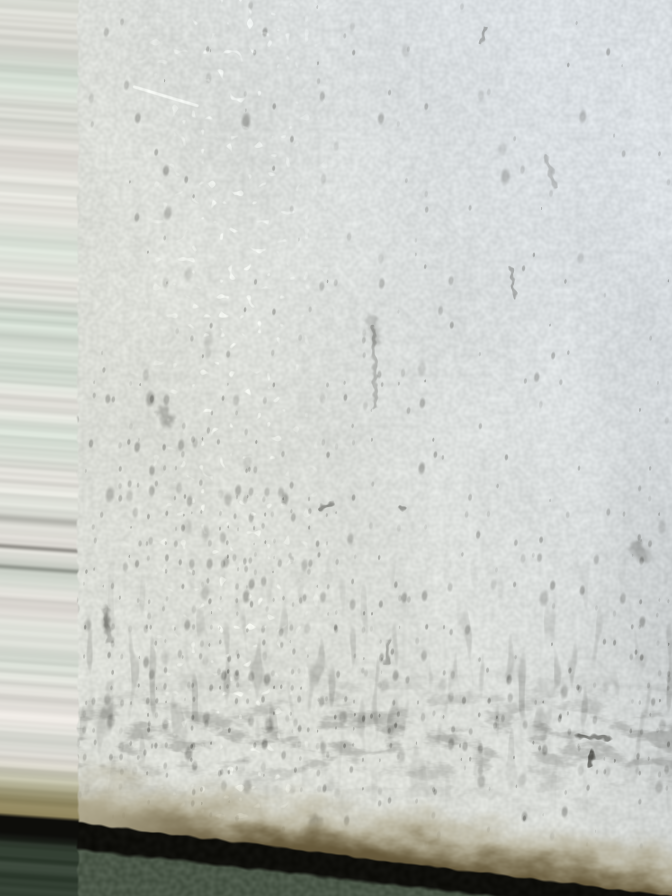
Reproduce this texture procedurally as a Shadertoy shader.

```glsl
// A pale weathered wall with specks, drips and a tan stain above a dark sloping gap.
// A narrow strip of smeared horizontal rows runs down its left side.
// Gradient noise gives the mottling, hashed cells the specks, capsules the marks.

const float STRIP_EDGE = 0.087;

float hash(vec2 p) {
    vec3 h = fract(vec3(p.xyx) * 0.1031);
    h += dot(h, h.yzx + 33.33);
    return fract((h.x + h.y) * h.z);
}

vec2 gradientAt(vec2 cell) {
    float angle = 6.2832 * hash(cell);
    return vec2(cos(angle), sin(angle));
}

float gradientNoise(vec2 p) {
    vec2 i = floor(p), f = fract(p);
    vec2 w = f * f * f * (f * (f * 6.0 - 15.0) + 10.0);
    vec2 e = vec2(0.0, 1.0);
    float a = dot(gradientAt(i), f);
    float b = dot(gradientAt(i + e.yx), f - e.yx);
    float c = dot(gradientAt(i + e.xy), f - e.xy);
    float d = dot(gradientAt(i + e.yy), f - e.yy);
    return 1.4 * mix(mix(a, b, w.x), mix(c, d, w.x), w.y);
}

float fbm(vec2 p) {
    float sum = 0.0, gain = 0.5;
    for (int i = 0; i < 4; i++) {
        sum += gain * gradientNoise(p);
        p = p * 2.03 + 17.1;
        gain *= 0.5;
    }
    return sum;
}

float bump(float x, float center, float width) {
    float t = (x - center) / width;
    return exp(-t * t);
}

// Soft capsule from a to b.
float smudge(vec2 p, vec2 a, vec2 b, float radius) {
    vec2 ab = b - a;
    float t = clamp(dot(p - a, ab) / dot(ab, ab), 0.0, 1.0);
    return 1.0 - smoothstep(radius * 0.3, radius * 1.3, length(p - a - ab * t));
}

// One upright speck per hashed cell, where the dirt is thick enough.
float specks(vec2 p, vec2 cells, float seed) {
    vec2 id = floor(p * cells), f = fract(p * cells);
    vec2 home = (id + 0.5) / cells;
    float dirt = 0.03 + 0.36 * bump(home.x, 0.24, 0.17) * bump(home.y, 0.38, 0.16)
               + 0.22 * bump(home.y, 0.2, 0.08) + 0.12 * bump(home.x, 0.72, 0.1) * bump(home.y, 0.38, 0.1);
    float pick = hash(id + seed);
    vec2 center = 0.35 + 0.3 * vec2(hash(id + seed + 3.7), hash(id + seed + 8.3));
    vec2 radius = vec2(0.1, 0.12) + 0.17 * hash(id + seed + 5.1);
    vec2 d = f - center;
    d.x += 0.25 * d.y * (pick - 0.5);
    float shape = 1.0 - smoothstep(0.4, 1.2, length(d / radius));
    return shape * step(pick, dirt) * (0.3 + 0.7 * hash(id + seed + 9.9));
}

// Distinct drips and scuffs; the point is roughened first.
float marks(vec2 p) {
    p += 0.003 * vec2(gradientNoise(p * 130.0), gradientNoise(p * 130.0 + 40.0));
    float m = 0.24 * smudge(p, vec2(0.417, 0.635), vec2(0.419, 0.545), 0.0028);
    m += 0.16 * smudge(p, vec2(0.415, 0.642), vec2(0.419, 0.62), 0.007);
    m += 0.45 * smudge(p, vec2(0.358, 0.433), vec2(0.369, 0.437), 0.003);
    m += 0.4 * smudge(p, vec2(0.447, 0.434), vec2(0.45, 0.432), 0.003);
    m += 0.25 * smudge(p, vec2(0.182, 0.541), vec2(0.188, 0.53), 0.008);
    m += 0.3 * smudge(p, vec2(0.57, 0.70), vec2(0.575, 0.667), 0.002);
    m += 0.3 * smudge(p, vec2(0.542, 0.97), vec2(0.536, 0.95), 0.002);
    m += 0.22 * smudge(p, vec2(0.609, 0.825), vec2(0.62, 0.79), 0.003);
    m += 0.5 * smudge(p, vec2(0.645, 0.179), vec2(0.68, 0.176), 0.003);
    m += 0.6 * smudge(p, vec2(0.661, 0.16), vec2(0.659, 0.147), 0.003);
    m += 0.25 * smudge(p, vec2(0.711, 0.39), vec2(0.718, 0.38), 0.009);
    m += 0.3 * smudge(p, vec2(0.434, 0.285), vec2(0.432, 0.26), 0.003);
    m += 0.25 * smudge(p, vec2(0.118, 0.32), vec2(0.122, 0.285), 0.004);
    m += 0.5 * smudge(p, vec2(0.352, 0.083), vec2(0.345, 0.064), 0.009);
    return m;
}

vec3 wall(vec2 p, float aboveGap) {
    vec3 color = mix(vec3(0.858, 0.866, 0.84), vec3(0.85, 0.87, 0.885), smoothstep(0.3, 0.85, p.x * 0.7 + p.y * 0.4));
    color -= 0.05 * smoothstep(0.62, 0.76, p.x) * (1.0 - smoothstep(0.3, 0.85, p.y));
    color += 0.04 * fbm(p * vec2(9.0, 5.0)) + 0.035 * gradientNoise(p * 190.0) + 0.025 * gradientNoise(p * 75.0);

    // Scuffed belt, specks, marks and chalky chips.
    float belt = bump(p.y, 0.175, 0.055) * smoothstep(0.05, 0.4, fbm(p * vec2(22.0, 48.0)) + 0.1);
    float runs = bump(p.y, 0.24, 0.1) * smoothstep(0.2, 0.55, gradientNoise(p * vec2(85.0, 18.0)));
    float dirt = 0.22 * belt + 0.16 * runs + marks(p);
    for (int i = 0; i < 3; i++)
        dirt += 0.3 * specks(p, vec2(100.0, 62.0) / (1.0 + 0.6 * float(i)), 21.0 * float(i));
    color = mix(color, vec3(0.2, 0.2, 0.18), min(dirt, 0.8));
    float chips = bump(p.x, 0.26, 0.09) * smoothstep(0.45, 0.7, gradientNoise(p * 95.0 + 7.0));
    chips += smudge(p, vec2(0.15, 0.903), vec2(0.22, 0.882), 0.002);
    color += 0.09 * chips;

    // Tan stain deepening toward the gap.
    float d = aboveGap + 0.03 * fbm(p * vec2(18.0, 30.0));
    color = mix(color, vec3(0.68, 0.65, 0.54), 0.9 * (1.0 - smoothstep(0.012, 0.075, d)));
    return mix(color, vec3(0.4, 0.35, 0.23), smoothstep(0.05, 0.3, p.x) * (1.0 - smoothstep(-0.005, 0.038, d)));
}

vec3 smearedRows(float y) {
    float fine = gradientNoise(vec2(0.5, y * 170.0)), broad = gradientNoise(vec2(3.5, y * 45.0));
    vec3 color = vec3(0.85, 0.86, 0.83) + 0.06 * fine + 0.05 * broad;
    color += vec3(0.025, -0.015, 0.0) * gradientNoise(vec2(8.5, y * 24.0));
    color -= 0.3 * bump(y, 0.391, 0.003) + 0.2 * bump(y, 0.368, 0.003) + 0.16 * bump(y, 0.422, 0.004);
    color = mix(color, vec3(0.58, 0.54, 0.38) + 0.08 * fine, 1.0 - smoothstep(0.094, 0.165, y));
    vec3 floorRows = vec3(0.2, 0.25, 0.2) + 0.06 * fine;
    vec3 below = mix(floorRows, vec3(0.05, 0.05, 0.04), smoothstep(0.053, 0.073, y));
    return mix(below, color, smoothstep(0.088, 0.094, y));
}

void mainImage(out vec4 fragColor, in vec2 fragCoord) {
    vec2 p = fragCoord / iResolution.y;
    float soft = 1.5 / iResolution.y;
    float wobble = 0.002 * gradientNoise(p * 60.0);
    float gapTop = 0.082 - 0.124 * (p.x - STRIP_EDGE) + wobble;
    float gapBottom = 0.052 - 0.113 * (p.x - STRIP_EDGE) + wobble;

    vec3 ground = vec3(0.29, 0.34, 0.28) + 0.05 * gradientNoise(p * 150.0);
    vec3 gap = vec3(0.055, 0.055, 0.04) + 0.02 * gradientNoise(p * 120.0);
    vec3 color = mix(ground, gap, smoothstep(-0.003, 0.003, p.y - gapBottom));
    color = mix(color, wall(p, p.y - gapTop), smoothstep(-soft, soft, p.y - gapTop));
    float edge = STRIP_EDGE + 0.002 * gradientNoise(vec2(1.5, p.y * 90.0));
    color = mix(smearedRows(p.y + 0.07 * p.x), color, smoothstep(-soft, soft, p.x - edge));
    fragColor = vec4(clamp(color, 0.0, 1.0), 1.0);
}
```
